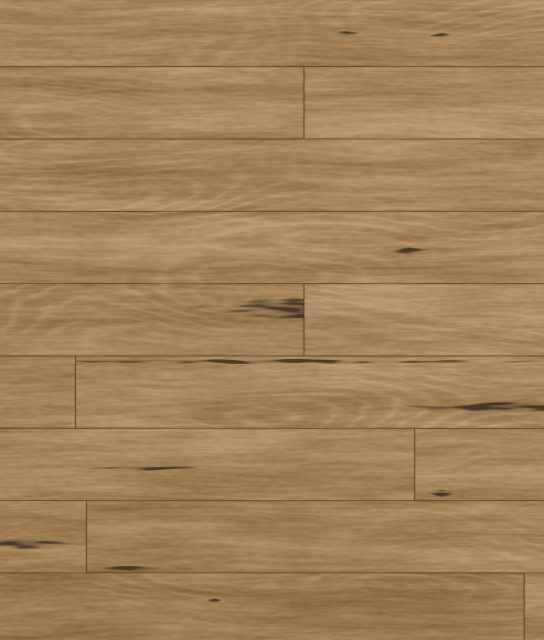
Give the GLSL for this texture, as a WebGL 2 fragment shader.

```glsl
#version 300 es
precision highp float;
uniform vec2 u_resolution;
out vec4 outColor;

// Layout, in units of canvas height, rows counted from the top
const float ROW_PITCH = 0.1130;
const float FIRST_SEAM = 0.1042;
const float SEAM_HALF_WIDTH = 0.0008;
const float BEVEL_WIDTH = 0.0035;
const float SEAM_STRENGTH = 0.62;
const float JOINT_STRENGTH = 0.75;

// Colours
const vec3 OAK = vec3(0.645, 0.515, 0.355);
const vec3 OAK_SPREAD = vec3(0.047, 0.047, 0.046);
const vec3 SEAM_COLOR = vec3(0.33, 0.24, 0.15);
const vec3 KNOT_COLOR = vec3(0.23, 0.17, 0.13);

// Grain amounts
const float BROAD_AMOUNT = 2.0;
const float STREAK_AMOUNT = 1.5;
const float FIBRE_AMOUNT = 1.3;
const float PORE_AMOUNT = 0.9;
const float RING_AMOUNT = 1.0;
const float RING_COUNT = 10.0;

// Per row: butt joint x (negative for none), tone left of it, tone right of it
const int ROWS = 9;
const vec3 PLANKS[ROWS] = vec3[ROWS](
  vec3(-1.0, 0.0, 0.0), vec3(0.475, 0.0, 0.55), vec3(-1.0, 0.0, 0.0),
  vec3(-1.0, 0.0, 0.2), vec3(0.475, -0.2, 0.7), vec3(0.118, -0.2, 0.1),
  vec3(0.648, 0.15, 0.0), vec3(0.135, -0.3, -0.35), vec3(0.819, -0.6, -0.3));

// Knots and cracks: centre x, depth from top, half length, half height
const int KNOTS = 11;
const vec4 KNOT[KNOTS] = vec4[KNOTS](
  vec4(0.470, 0.482, 0.170, 0.021), vec4(0.638, 0.392, 0.030, 0.006),
  vec4(0.540, 0.053, 0.025, 0.005), vec4(0.690, 0.056, 0.022, 0.004),
  vec4(0.440, 0.565, 0.420, 0.004), vec4(0.790, 0.636, 0.170, 0.009),
  vec4(0.228, 0.732, 0.085, 0.004), vec4(0.033, 0.849, 0.080, 0.010),
  vec4(0.220, 0.888, 0.090, 0.005), vec4(0.690, 0.770, 0.025, 0.006),
  vec4(0.336, 0.938, 0.012, 0.004));

float hash(vec2 cell) {
  uvec2 q = uvec2(ivec2(cell));
  uint n = (q.x * 1597334677u) ^ (q.y * 3812015801u);
  n = (n ^ (n >> 15)) * 2246822519u;
  return float((n ^ (n >> 13)) & 65535u) / 65536.0;
}

float slope(vec2 cell, vec2 offset) {
  float angle = 6.28318 * hash(cell);
  return dot(vec2(cos(angle), sin(angle)), offset);
}

float gradientNoise(vec2 p) {
  vec2 c = floor(p), f = p - c;
  vec2 u = f * f * f * (f * (f * 6.0 - 15.0) + 10.0);
  vec2 e = vec2(1.0, 0.0);
  return mix(mix(slope(c, f), slope(c + e, f - e), u.x),
             mix(slope(c + e.yx, f - e.yx), slope(c + 1.0, f - 1.0), u.x), u.y);
}

int rowAt(float depth) {
  return clamp(int(floor((depth - FIRST_SEAM) / ROW_PITCH + 1.0)), 0, ROWS - 1);
}

int plankAt(vec2 p) {
  int row = rowAt(p.y);
  return 2 * row + (p.x > PLANKS[row].x ? 1 : 0);
}

// Brightness of the wood around its mean; q is local to one plank
float grain(vec2 q) {
  q.y += 0.012 * gradientNoise(q * vec2(3.0, 9.0));
  float tone = BROAD_AMOUNT * gradientNoise(q * vec2(2.0, 24.0));
  tone += STREAK_AMOUNT * gradientNoise(q * vec2(5.0, 75.0));
  tone += FIBRE_AMOUNT * gradientNoise(q * vec2(14.0, 190.0));
  tone += PORE_AMOUNT * gradientNoise(q * vec2(60.0, 260.0));
  // Cathedral figure: contour lines of a stretched field
  float field = gradientNoise(q * vec2(2.2, 9.0) + 31.0);
  field += 0.02 * gradientNoise(q * vec2(28.0, 90.0));
  float line = pow(0.5 + 0.5 * sin(6.28318 * RING_COUNT * field), 3.0);
  float region = smoothstep(-0.1, 0.3, gradientNoise(q * vec2(1.8, 8.0) + 57.0));
  return tone + RING_AMOUNT * region * (line - 0.31);
}

// Darkness of knots and cracks that lie in the given plank
float knots(vec2 p, int plank) {
  float dark = 0.0;
  float wave = 0.0025 * gradientNoise(p * vec2(14.0, 5.0));
  float streak = gradientNoise(p * vec2(18.0, 150.0) + 11.0);
  for (int i = 0; i < KNOTS; i++) {
    vec4 k = KNOT[i];
    if (plankAt(k.xy) != plank) continue;
    vec2 d = (p + vec2(0.0, wave) - k.xy) / k.zw;
    float body = smoothstep(1.0, 0.1, abs(d.x) + d.y * d.y + 0.7 * streak);
    dark = max(dark, body * (0.4 + 0.6 * smoothstep(0.15, -0.2, streak)));
  }
  return dark;
}

void main() {
  vec2 p = gl_FragCoord.xy / u_resolution.y;
  p.y = 1.0 - p.y;
  float pixel = 1.0 / u_resolution.y;
  int row = rowAt(p.y), plank = plankAt(p);
  vec3 board = PLANKS[row];

  // Wood
  float tone = plank % 2 == 1 ? board.z : board.y;
  tone += grain(p + float(plank) * vec2(3.7, 5.3));
  vec3 color = OAK + OAK_SPREAD * clamp(tone, -2.8, 2.0);
  color = mix(color, KNOT_COLOR, 0.85 * knots(p, plank));

  // Seams between rows, butt joints and their soft bevel
  float f = fract((p.y - FIRST_SEAM) / ROW_PITCH);
  float seam = min(f, 1.0 - f) * ROW_PITCH;
  float joint = abs(p.x - board.x);
  color *= 1.0 - 0.08 * smoothstep(BEVEL_WIDTH, 0.0, min(seam, joint));
  float wear = 1.0 + 0.6 * gradientNoise(vec2(p.x * 9.0, float(row) * 3.3));
  vec2 line = 1.0 - smoothstep(SEAM_HALF_WIDTH - 0.5 * pixel, SEAM_HALF_WIDTH + 0.5 * pixel, vec2(seam, joint));
  color = mix(color, SEAM_COLOR, max(line.x * SEAM_STRENGTH * wear, line.y * JOINT_STRENGTH));
  outColor = vec4(color, 1.0);
}
```
